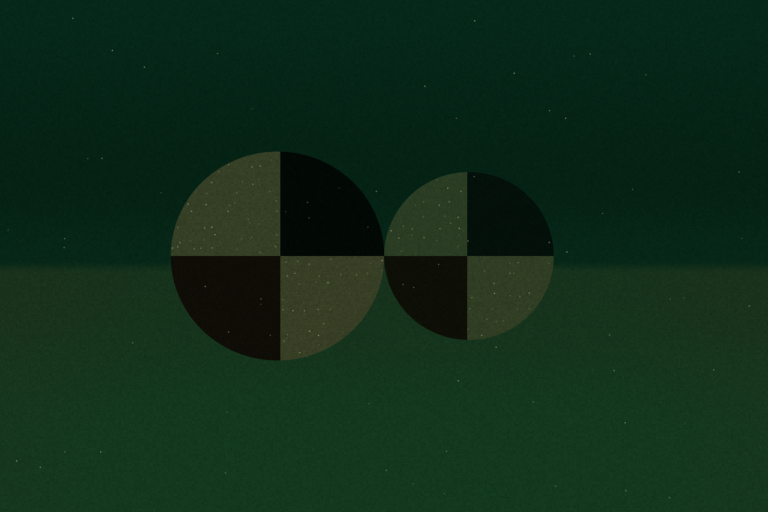
Write a Shadertoy shader that draws this background.

```glsl
float hash(vec2 cell) {
    vec3 q = fract(vec3(cell.xyx) * vec3(0.1031, 0.1030, 0.0973));
    q += dot(q, q.yzx + 33.33);
    return fract((q.x + q.y) * q.z);
}

// One round fleck per cell, kept with the given probability.
float flecks(vec2 p, float cells, float density, float radius, float blur) {
    vec2 g = p * cells;
    vec2 id = floor(g);
    vec2 spot = 0.15 + 0.7 * vec2(hash(id + 11.0), hash(id + 47.0));
    float d = length(fract(g) - spot) / cells;
    float shown = step(hash(id + 83.0), density);
    float glow = 0.3 + 0.7 * hash(id + 131.0);
    return shown * glow * (1.0 - smoothstep(radius - blur, radius + blur, d));
}

// Fine grain with a slightly coarser layer beneath.
float grain(vec2 p) {
    return 0.65 * hash(floor(p * 342.0) + 500.0)
         + 0.35 * hash(floor(p * 171.0) + 900.0) - 0.5;
}

// Dark upper field meeting a warmer lower field at a soft horizon.
vec3 backdrop(vec2 p) {
    vec3 skyTop = vec3(0.022, 0.155, 0.098);
    vec3 skyMid = vec3(0.018, 0.134, 0.080);
    vec3 skyLow = vec3(0.026, 0.152, 0.092);
    vec3 groundFar = vec3(0.088, 0.197, 0.110);
    vec3 groundNear = vec3(0.072, 0.220, 0.118);
    vec3 sky = mix(skyLow, skyMid, smoothstep(0.0, 0.13, p.y));
    sky = mix(sky, skyTop, smoothstep(0.15, 0.5, p.y));
    vec3 ground = mix(groundNear, groundFar, smoothstep(-0.36, -0.06, p.y));
    ground += vec3(0.012, -0.004, -0.002) * smoothstep(0.4, 0.75, abs(p.x));
    return mix(ground, sky, smoothstep(-0.034, -0.008, p.y));
}

// Chequered disc: rgb is the quarter colour, a is the coverage.
vec4 disc(vec2 p, vec2 centre, vec2 radii, float splitX, float px,
          vec3 lightTop, vec3 lightLow, vec3 darkTop, vec3 darkLow) {
    float right = smoothstep(-px, px, p.x - splitX);
    float top = smoothstep(-px, px, p.y - centre.y);
    vec3 upper = mix(lightTop, darkTop, right);
    vec3 lower = mix(darkLow, lightLow, right);
    float d = (length((p - centre) / radii) - 1.0) * radii.y;
    return vec4(mix(lower, upper, top), 1.0 - smoothstep(-px, px, d));
}

void mainImage(out vec4 fragColor, in vec2 fragCoord) {
    vec2 p = (fragCoord - 0.5 * iResolution.xy) / iResolution.y;
    float px = 0.8 / iResolution.y;
    vec3 color = backdrop(p);

    // Two touching discs
    vec4 big = disc(p, vec2(-0.208, 0.0), vec2(0.2085, 0.204), -0.2025, px,
                    vec3(0.205, 0.247, 0.146), vec3(0.215, 0.245, 0.145),
                    vec3(0.008, 0.032, 0.018), vec3(0.058, 0.050, 0.025));
    vec4 small = disc(p, vec2(0.166, 0.0), vec2(0.1655, 0.164), 0.1625, px,
                      vec3(0.165, 0.238, 0.140), vec3(0.188, 0.242, 0.140),
                      vec3(0.014, 0.062, 0.036), vec3(0.052, 0.060, 0.028));
    color = mix(color, big.rgb, big.a);
    color = mix(color, small.rgb, small.a);

    // Grain and pale dust, densest on the light quarters
    float covered = max(big.a, small.a);
    float pale = covered * smoothstep(0.10, 0.16, color.r);
    float density = mix(mix(0.02, 0.06, covered), 0.5, pale);
    vec2 field = p + 2.0;
    color *= 1.0 + 0.14 * grain(field);
    color += 0.012 * grain(field + 1.37);
    float dust = flecks(field, 44.0, density, 0.0014, px);
    color = mix(color, vec3(0.56, 0.60, 0.40), 0.7 * dust);

    fragColor = vec4(clamp(color, 0.0, 1.0), 1.0);
}
```
